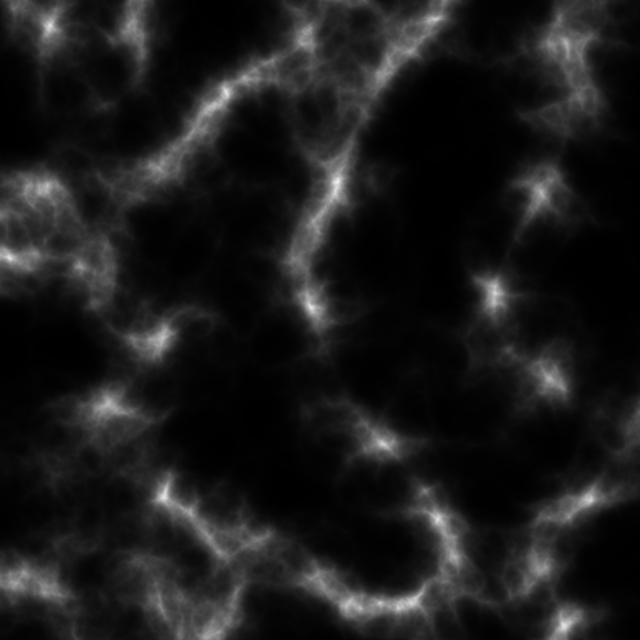
Give the GLSL for this texture, as a three.js fragment shader.

```glsl
// Glowing grey filaments around dark voids, like a web of charged mist.
// Ridged octaves of gradient noise are summed, then a steep power
// keeps light only where the ridges of several scales meet.

varying vec2 vUv;

const float TAU = 6.2831853;
const int OCTAVES = 6;
const float BASE_CELLS = 3.0;     // noise cells across the canvas
const float PERSISTENCE = 0.47;   // weight of each octave against the last
const float RIDGE_SLOPE = 2.0;    // how fast light falls off a ridge
const float RIDGE_SOFTNESS = 0.005;
const float GLOW_POWER = 7.0;
const float GLOW_GAIN = 1.15;
const vec3 GLOW_COLOR = vec3(1.0);

float hash(vec2 p) {
  return fract(sin(dot(p, vec2(127.1, 311.7))) * 43758.5453);
}

// Slope of the random unit gradient at a lattice corner
float cornerSlope(vec2 cell, vec2 corner, vec2 local) {
  float angle = TAU * hash(cell + corner);
  return dot(vec2(cos(angle), sin(angle)), local - corner);
}

float gradientNoise(vec2 p) {
  vec2 cell = floor(p);
  vec2 f = fract(p);
  vec2 blend = f * f * f * (f * (f * 6.0 - 15.0) + 10.0);
  float low = mix(cornerSlope(cell, vec2(0.0, 0.0), f),
                  cornerSlope(cell, vec2(1.0, 0.0), f), blend.x);
  float high = mix(cornerSlope(cell, vec2(0.0, 1.0), f),
                   cornerSlope(cell, vec2(1.0, 1.0), f), blend.x);
  return mix(low, high, blend.y);
}

// One along the zero lines of the noise, with a slightly rounded crest
float ridge(float n, float slope, float softness) {
  float height = slope * n;
  return max(0.0, 1.0 - sqrt(height * height + softness * softness));
}

vec2 rotate(vec2 p, float angle) {
  float c = cos(angle);
  float s = sin(angle);
  return vec2(c * p.x - s * p.y, s * p.x + c * p.y);
}

// Weighted mean of ridges, each octave turned and shifted
float ridgedSum(vec2 p, float persistence, float slope, float softness) {
  float sum = 0.0;
  float total = 0.0;
  float weight = 1.0;
  for (int i = 0; i < OCTAVES; i++) {
    sum += weight * ridge(gradientNoise(p), slope, softness);
    total += weight;
    weight *= persistence;
    p = rotate(p * 2.0, 0.65) + vec2(17.3, 9.7);
  }
  return sum / total;
}

void main() {
  vec2 p = vUv * BASE_CELLS + vec2(5.4, 12.8);
  float web = ridgedSum(p, PERSISTENCE, RIDGE_SLOPE, RIDGE_SOFTNESS);
  float glow = GLOW_GAIN * pow(web, GLOW_POWER);
  gl_FragColor = vec4(GLOW_COLOR * min(glow, 1.0), 1.0);
}
```
